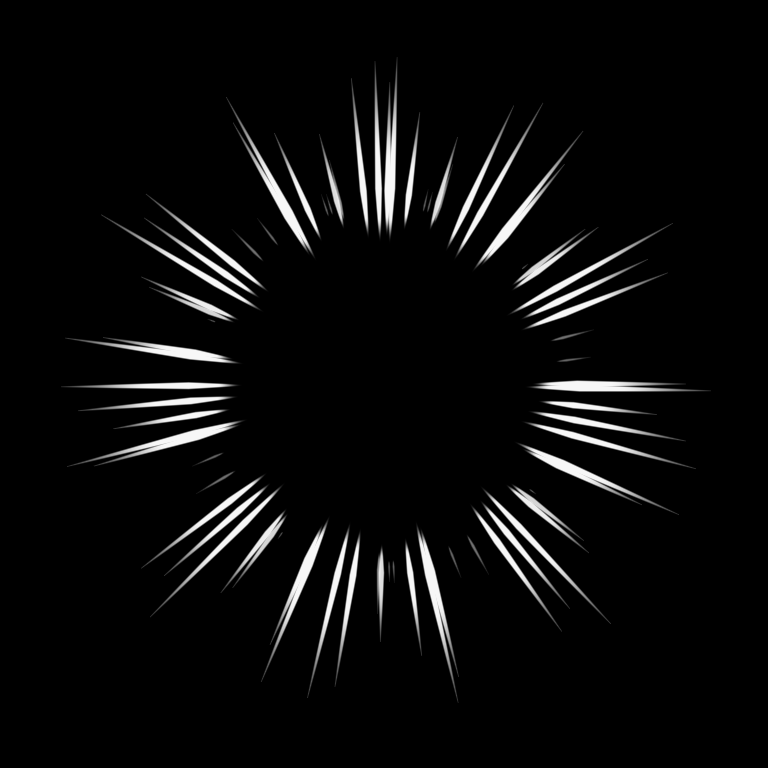
A WebGL 2 fragment shader for this background:

```glsl
#version 300 es
precision highp float;

uniform vec2 u_resolution;
out vec4 outColor;

const vec3 BACKGROUND = vec3(0.0);
const vec3 RAY_COLOR = vec3(0.97);
const float MAX_HALF_WIDTH = 0.0043;

// One angular motif: offset in degrees, outer radius
const int MOTIF_SIZE = 19;
const vec2 MOTIF[MOTIF_SIZE] = vec2[](
    vec2(25.4, 0.260), vec2(24.0, 0.258), vec2(21.6, 0.336), vec2(20.8, 0.300),
    vec2(13.2, 0.400), vec2(8.7, 0.421),
    vec2(0.0, 0.420), vec2(-1.2, 0.371), vec2(-12.0, 0.245),
    vec2(-14.2, 0.331), vec2(-15.6, 0.346), vec2(-22.7, 0.430),
    vec2(-26.5, 0.380), vec2(-30.4, 0.397), vec2(-37.3, 0.283),
    vec2(-44.4, 0.272),
    vec2(-51.8, 0.393), vec2(-53.0, 0.426), vec2(-58.2, 0.357));

// Motif copies: start angle in degrees, first and last ray used
const int COPY_COUNT = 6;
const vec3 COPIES[COPY_COUNT] = vec3[](
    vec3(-23.9, 4.0, 18.0), vec3(-112.4, 0.0, 18.0),
    vec3(171.8, 4.0, 18.0), vec3(51.8, 0.0, 18.0),
    vec3(82.9, 0.0, 5.0), vec3(140.7, 16.0, 18.0));

// Shorter rays begin farther from the centre
float innerRadius(float outer) {
    return 0.1825 + 0.285 * (0.423 - outer);
}

// Width along a ray, pointed at both ends
float taper(float t) {
    return pow(max(min(t / 0.3, (1.0 - t) / 0.7), 0.0), 0.8);
}

// Brightness along a ray, fading toward the outer tip
float fade(float t) {
    return smoothstep(0.0, 0.14, t) * (1.0 - 0.65 * smoothstep(0.5, 1.0, t));
}

float rayLight(vec2 p, float angle, float outer, float edge) {
    vec2 direction = vec2(cos(angle), sin(angle));
    float along = dot(p, direction);
    float inner = innerRadius(outer);
    if (along <= inner || along >= outer) return 0.0;

    float across = abs(p.x * direction.y - p.y * direction.x);
    float span = outer - inner;
    float t = (along - inner) / span;
    float halfWidth = MAX_HALF_WIDTH * smoothstep(-0.05, 0.2, span) * taper(t);
    float strength = mix(0.4, 1.0, smoothstep(0.04, 0.16, span));
    return strength * fade(t) * smoothstep(-edge, edge, halfWidth - across);
}

// Screen blend of every ray in every motif copy
float burstLight(vec2 p, float edge) {
    float darkness = 1.0;
    for (int c = 0; c < COPY_COUNT; c++) {
        vec3 motifCopy = COPIES[c];
        for (int i = int(motifCopy.y); i <= int(motifCopy.z); i++) {
            float angle = radians(motifCopy.x + MOTIF[i].x);
            darkness *= 1.0 - rayLight(p, angle, MOTIF[i].y, edge);
        }
    }
    return 1.0 - darkness;
}

void main() {
    float unit = min(u_resolution.x, u_resolution.y);
    vec2 p = (gl_FragCoord.xy - 0.5 * u_resolution) / unit;
    float edge = max(1.0 / unit, 0.0012);
    outColor = vec4(mix(BACKGROUND, RAY_COLOR, burstLight(p, edge)), 1.0);
}
```
